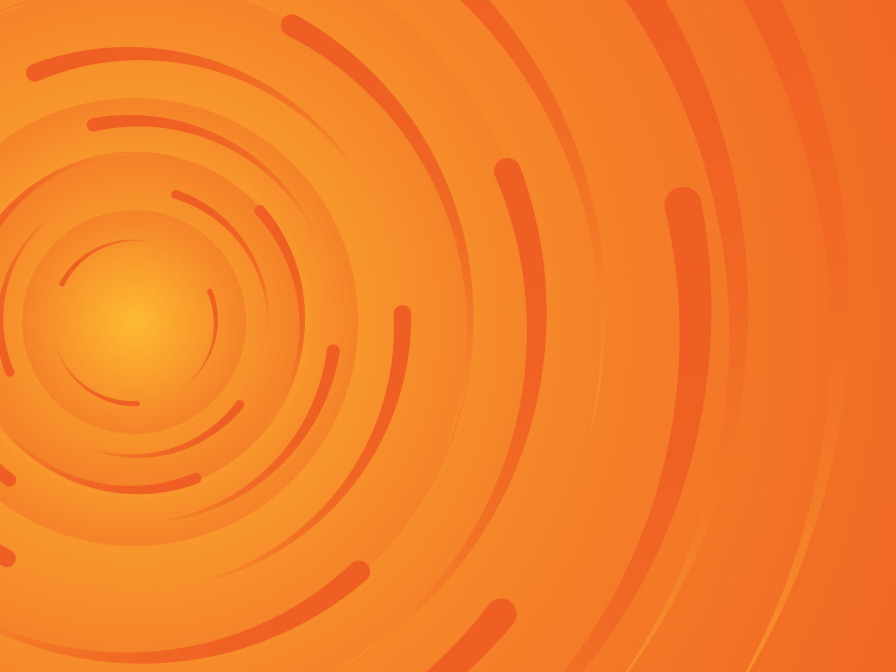
This background is drawn by a Shadertoy shader. Its source:

```glsl
// Warm concentric discs around an off-centre glow, crossed by tapering comet arcs.
// Discs are stacked radial gradients; each ring repeats three round-headed arcs.
// Every layer works on one scalar "tone", coloured at the end by a fire ramp.

const float TAU = 6.283185;

// Discs: outer radius, tone at the inner rim, tone at the outer rim
const vec3 DISCS[9] = vec3[9](
    vec3(0.96, 0.73, 0.51), vec3(1.46, 0.58, 0.50), vec3(1.92, 0.59, 0.51),
    vec3(2.91, 0.59, 0.51), vec3(3.47, 0.55, 0.51), vec3(4.51, 0.53, 0.485),
    vec3(5.57, 0.49, 0.45), vec3(6.12, 0.455, 0.43), vec3(8.00, 0.435, 0.39));

// Arc rings: radius, angle of the first head in degrees
const vec2 RINGS[11] = vec2[11](
    vec2(0.70, 22.0), vec2(1.15, 72.0), vec2(1.44, 41.5), vec2(1.725, 101.7),
    vec2(2.30, 111.7), vec2(2.88, 62.0), vec2(3.45, 22.0), vec2(4.02, 71.5),
    vec2(4.81, 12.0), vec2(5.18, 45.0), vec2(6.05, 50.0));

// Red through orange to gold
vec3 fireRamp(float tone) {
    return vec3(0.94, 0.39, 0.14) + (tone - 0.39) * vec3(0.16, 1.0, 0.16);
}

float coverage(float dist, float pixel) {
    return 1.0 - smoothstep(-0.7 * pixel, 0.7 * pixel, dist);
}

// Discs painted from the largest to the smallest
float discTone(float radius, float pixel) {
    float tone = DISCS[8].z;
    for (int i = 8; i >= 0; i--) {
        vec3 disc = DISCS[i];
        float inner = i > 0 ? DISCS[max(i - 1, 0)].x : 0.0;
        float along = clamp((radius - inner) / (disc.x - inner), 0.0, 1.0);
        tone = mix(tone, mix(disc.y, disc.z, along), coverage(radius - disc.x, pixel));
    }
    return tone;
}

// One clockwise arc: round head, linear taper, red fading to amber
float addArc(float tone, vec2 p, float ringRadius, float head, float pixel) {
    float halfWidth = 0.033 * ringRadius;
    float along = mod(head - atan(p.y, p.x), TAU) / radians(85.0);
    float dist = length(p - ringRadius * vec2(cos(head), sin(head))) - halfWidth;
    if (along < 1.0) {
        dist = min(dist, abs(length(p) - ringRadius) - halfWidth * (1.0 - along));
    } else {
        along = 0.0;
    }
    float arcTone = mix(0.37, 0.60, pow(along, 2.5));
    return mix(tone, arcTone, coverage(dist, pixel));
}

void mainImage(out vec4 fragColor, in vec2 fragCoord) {
    // Canvas height spans 5.76 units, origin at the glow
    float pixel = 5.76 / iResolution.y;
    vec2 p = fragCoord * pixel - vec2(1.15, 3.0);

    float tone = discTone(length(p), pixel);

    // Three arcs per ring, unevenly spaced
    for (int i = 0; i < 11; i++) {
        for (int k = 0; k < 3; k++) {
            float turn = k == 0 ? 0.0 : 120.0 * float(k) - 10.0;
            tone = addArc(tone, p, RINGS[i].x, radians(RINGS[i].y - turn), pixel);
        }
    }

    fragColor = vec4(fireRamp(tone), 1.0);
}
```
